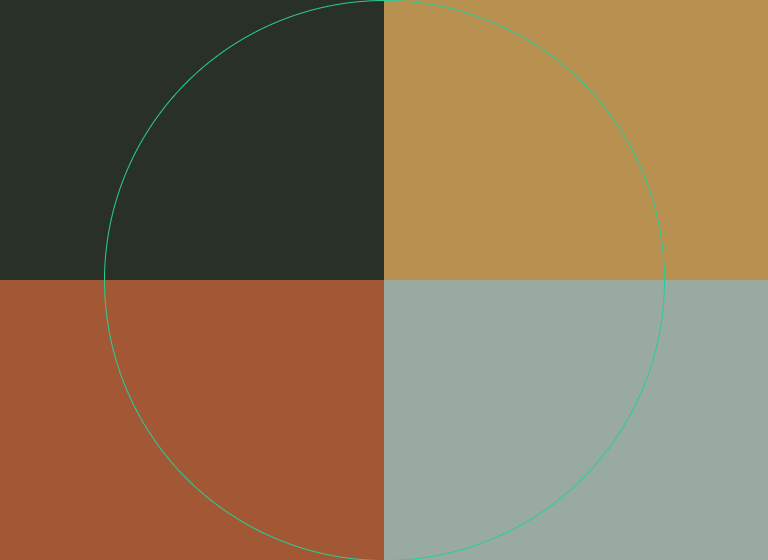
A Shadertoy shader for this background:

```glsl
const vec3 DARK_GREEN = vec3(0.162, 0.188, 0.153);
const vec3 OCHRE = vec3(0.722, 0.569, 0.312);
const vec3 RUST = vec3(0.636, 0.343, 0.206);
const vec3 SAGE = vec3(0.600, 0.668, 0.626);
const vec3 RING_COLOR = vec3(0.16, 0.80, 0.60);

// Lengths are fractions of the canvas height
const vec2 RING_CENTER = vec2(0.0009, -0.0009);
const float RING_RADIUS = 0.5;
const float RING_WIDTH = 0.0018;

// Share of a pixel lying on the positive side of an edge
float edgeCoverage(float distanceToEdge, float pixel) {
    return clamp(distanceToEdge / pixel + 0.5, 0.0, 1.0);
}

// Share of a pixel covered by a line, also when it is thinner than the pixel
float lineCoverage(float distanceToLine, float width, float pixel) {
    float halfWidth = 0.5 * width;
    return edgeCoverage(distanceToLine + halfWidth, pixel)
         - edgeCoverage(distanceToLine - halfWidth, pixel);
}

void mainImage(out vec4 fragColor, in vec2 fragCoord) {
    float pixel = 1.0 / iResolution.y;
    vec2 position = (fragCoord - 0.5 * iResolution.xy) * pixel;

    // Four quadrants
    float right = edgeCoverage(position.x, pixel);
    float top = edgeCoverage(position.y, pixel);
    vec3 color = mix(mix(RUST, SAGE, right), mix(DARK_GREEN, OCHRE, right), top);

    // Thin ring spanning the canvas height
    float ringDistance = length(position - RING_CENTER) - RING_RADIUS;
    color = mix(color, RING_COLOR, lineCoverage(ringDistance, RING_WIDTH, pixel));

    fragColor = vec4(color, 1.0);
}
```
